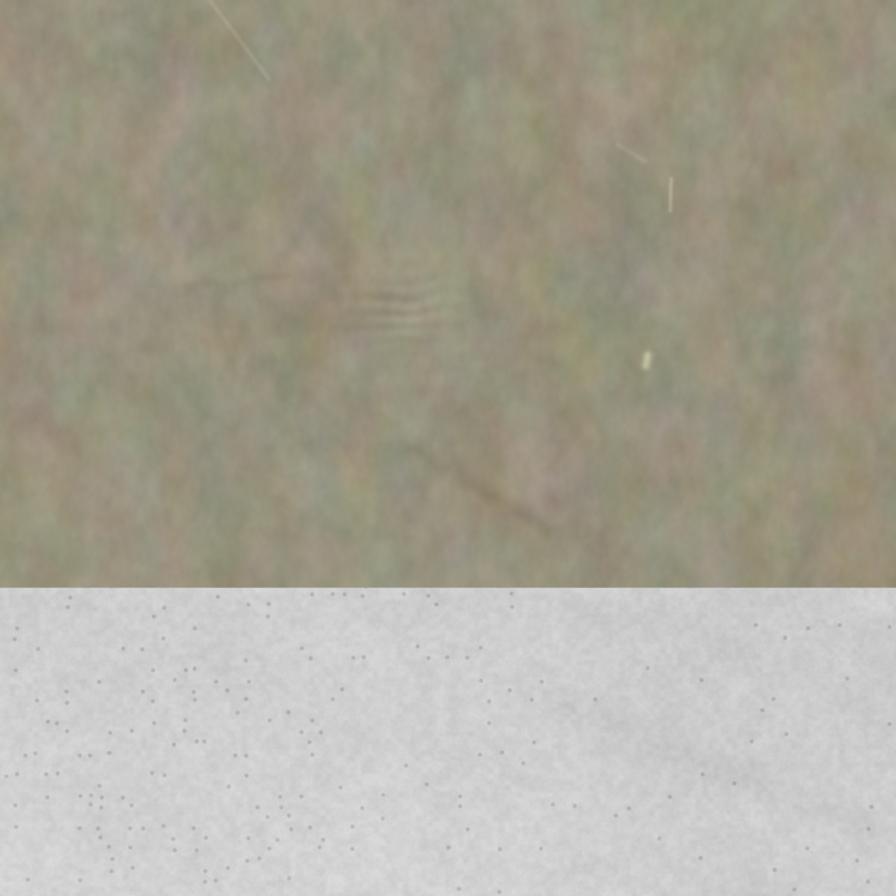
Give the GLSL for this texture, as a WebGL 2 fragment shader.

```glsl
#version 300 es
precision highp float;
// Two plain surfaces meeting at a level edge: mottled olive stone above,
// pale speckled concrete below. Layered value noise gives the mottling,
// capsule distances the faint scratches, and a jittered grid the pores.

#define EDGE_HEIGHT 0.344
#define STONE_COLOR vec3(0.590, 0.568, 0.488)
#define CONCRETE_COLOR vec3(0.803, 0.804, 0.806)
#define STONE_CONTRAST 0.14
#define TINT_STRENGTH 0.085
#define CONCRETE_GRAIN 0.075
#define PORE_GRID 85.0
#define PORE_DEPTH 0.11

uniform vec2 u_resolution;
out vec4 fragColor;

float hash(vec2 p) {
    vec3 q = fract(vec3(p.xyx) * 0.1031);
    q += dot(q, q.yzx + 33.33);
    return fract((q.x + q.y) * q.z);
}

float noise(vec2 p) {
    vec2 i = floor(p), f = fract(p);
    f = f * f * (3.0 - 2.0 * f);
    float low = mix(hash(i), hash(i + vec2(1, 0)), f.x);
    float high = mix(hash(i + vec2(0, 1)), hash(i + vec2(1, 1)), f.x);
    return mix(low, high, f.y);
}

// Fractal noise centred on zero
float fbm(vec2 p) {
    float sum = 0.0, amp = 0.5;
    for (int k = 0; k < 4; k++) {
        sum += amp * (noise(p) - 0.5);
        p = mat2(1.6, 1.2, -1.2, 1.6) * p + 17.3;
        amp *= 0.55;
    }
    return sum;
}

// Soft stroke from a to b: 1 on the line, fading over the given width
float stroke(vec2 p, vec2 a, vec2 b, float width) {
    vec2 ap = p - a, ab = b - a;
    float d = length(ap - ab * clamp(dot(ap, ab) / dot(ab, ab), 0.0, 1.0));
    return exp(-d * d / (width * width));
}

// Soft elliptical patch
float patchAt(vec2 p, vec2 center, vec2 radius) {
    vec2 d = (p - center) / radius;
    return exp(-dot(d, d));
}

vec3 stone(vec2 p) {
    // Broad and fine mottling, stretched a little upright
    float tone = fbm(p * vec2(24.0, 17.0)) * 0.65 + fbm(p * vec2(70.0, 52.0) + 9.0) * 0.45;
    vec3 color = STONE_COLOR + STONE_CONTRAST * tone;

    // Green to pink and yellow to blue drifts
    float greenPink = fbm(p * vec2(25.0, 16.0) + 41.0);
    float yellowBlue = fbm(p * vec2(20.0, 13.0) + 83.0);
    color += TINT_STRENGTH * greenPink * vec3(0.8, -0.35, 0.1);
    color += TINT_STRENGTH * yellowBlue * vec3(0.2, 0.1, -0.9);

    // Rippled patch in the middle
    vec2 bend = p + 0.006 * vec2(0.0, noise(p * 30.0));
    float ripple = sin(bend.y * 340.0 + 5.0 * noise(p * 18.0));
    color += 0.022 * ripple * patchAt(p, vec2(0.445, 0.655), vec2(0.055, 0.035));

    // Dark veins
    vec2 warped = p + 0.012 * (vec2(noise(p * 35.0), noise(p * 35.0 + 7.0)) - 0.5);
    float veins = stroke(warped, vec2(0.46, 0.50), vec2(0.61, 0.41), 0.009);
    veins += 0.7 * stroke(warped, vec2(0.21, 0.675), vec2(0.32, 0.69), 0.006);
    color -= 0.038 * veins;

    // Pale scratches and chips
    float marks = 0.45 * stroke(p, vec2(0.234, 1.0), vec2(0.300, 0.912), 0.0025);
    marks += 0.9 * stroke(p, vec2(0.748, 0.765), vec2(0.749, 0.800), 0.0025);
    marks += 1.6 * stroke(p, vec2(0.721, 0.592), vec2(0.723, 0.603), 0.005);
    marks += 0.4 * stroke(p, vec2(0.690, 0.838), vec2(0.720, 0.820), 0.003);
    return color + 0.11 * marks * vec3(1.0, 0.98, 0.86);
}

// Sparse dark pits, one candidate per grid cell
float pores(vec2 p) {
    vec2 cell = floor(p * PORE_GRID);
    vec2 jitter = 0.3 + 0.4 * vec2(hash(cell + 3.0), hash(cell + 71.0));
    float d = length(fract(p * PORE_GRID) - jitter);
    float chance = mix(0.14, 0.04, smoothstep(0.1, 0.7, p.x));
    return step(hash(cell + 29.0), chance) * (1.0 - smoothstep(0.08, 0.30, d));
}

vec3 concrete(vec2 p) {
    float grain = fbm(p * 150.0) + 0.5 * fbm(p * 55.0 + 13.0);
    float cloud = fbm(p * vec2(8.0, 11.0) + 5.0);
    float shade = CONCRETE_GRAIN * grain + 0.035 * cloud;

    // Brighter lower left, duller upper right, faint slanting stain
    shade += 0.018 * (1.0 - p.y / EDGE_HEIGHT) - 0.014 * smoothstep(0.3, 0.9, p.x);
    shade -= 0.022 * stroke(p, vec2(0.64, 0.21), vec2(0.97, 0.08), 0.022);
    shade += 0.035 * patchAt(p, vec2(0.98, 0.325), vec2(0.035, 0.018));
    return CONCRETE_COLOR + shade - PORE_DEPTH * pores(p);
}

void main() {
    vec2 p = gl_FragCoord.xy / u_resolution;
    float pixel = 1.0 / u_resolution.y;
    float above = smoothstep(-pixel, pixel, p.y - EDGE_HEIGHT);
    // Thin bright lip just below the edge
    vec3 lower = concrete(p) + 0.02 * exp(-abs(EDGE_HEIGHT - p.y) * 220.0);
    fragColor = vec4(mix(lower, stone(p), above), 1.0);
}
```
